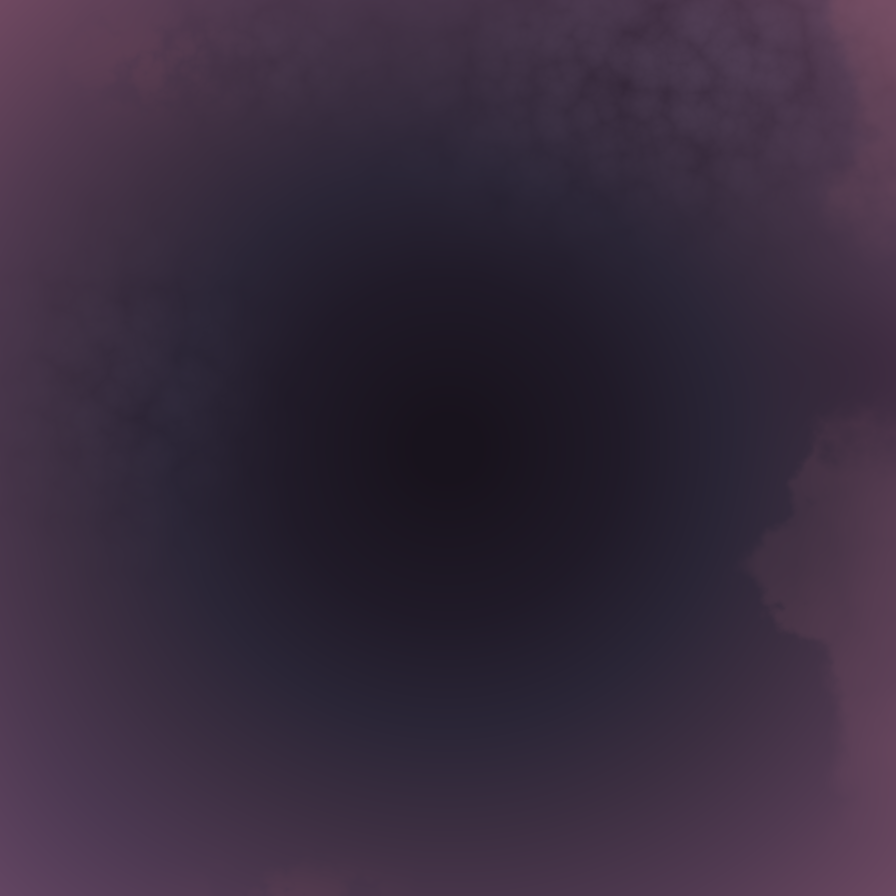
Write a WebGL 1 fragment shader that draws this background.

```glsl
precision highp float;
// Dark violet vignette with dim mauve clouds gathered around its rim.
uniform vec2 u_resolution;

vec2 hash2(vec2 cell) {
  vec2 s = vec2(dot(cell, vec2(127.1, 311.7)), dot(cell, vec2(269.5, 183.3)));
  return fract(sin(s) * 43758.5);
}

// Rounded cellular noise: bright at the cell points, dark between them.
float puffs(vec2 p) {
  vec2 cell = floor(p);
  float nearest = 1.0;
  for (int y = -1; y <= 1; y++) {
    for (int x = -1; x <= 1; x++) {
      vec2 neighbor = cell + vec2(float(x), float(y));
      vec2 offset = neighbor + hash2(neighbor) - p;
      nearest = min(nearest, dot(offset, offset));
    }
  }
  return 1.0 - nearest;
}

float cloudNoise(vec2 p) {
  float sum = 0.0;
  float weight = 0.5;
  for (int i = 0; i < 5; i++) {
    sum += weight * puffs(p);
    p = mat2(1.6, 1.2, -1.2, 1.6) * p + 3.7;
    weight *= 0.5;
  }
  return sum;
}

// Soft elliptical region, 1 at its center.
float patchAt(vec2 p, vec2 center, vec2 size) {
  vec2 d = (p - center) / size;
  return exp(-dot(d, d));
}

float ramp(float from, float to, float x) {
  return clamp((x - from) / (to - from), 0.0, 1.0);
}

// Radial gradient from near black through slate to mauve.
vec3 vignette(float r) {
  vec3 color = mix(vec3(0.094, 0.073, 0.112), vec3(0.125, 0.103, 0.157), ramp(0.03, 0.19, r));
  color = mix(color, vec3(0.165, 0.146, 0.212), ramp(0.19, 0.31, r));
  color = mix(color, vec3(0.235, 0.183, 0.255), ramp(0.31, 0.43, r));
  color = mix(color, vec3(0.315, 0.227, 0.317), ramp(0.43, 0.56, r));
  return mix(color, vec3(0.425, 0.285, 0.385), ramp(0.56, 0.71, r));
}

void main() {
  vec2 uv = gl_FragCoord.xy / u_resolution;
  float r = length(uv - 0.5);
  float billow = cloudNoise(uv * 7.0) - 0.76;
  float wisp = cloudNoise(uv * 19.0 + 5.0) - 0.76;
  vec3 color = vignette(r);

  // Slate haze: broad in the upper right, faint on the left.
  float haze = patchAt(uv, vec2(0.76, 0.92), vec2(0.24, 0.14))
             + 0.5 * patchAt(uv, vec2(0.3, 0.94), vec2(0.1, 0.07))
             + 0.45 * patchAt(uv, vec2(0.14, 0.57), vec2(0.13, 0.16));
  color = mix(color, vec3(0.255, 0.205, 0.285), 0.45 * min(haze, 1.0));
  color += haze * (wisp * 0.13 + billow * 0.05) * vec3(0.9, 0.85, 1.0);
  color -= 0.035 * patchAt(uv, vec2(1.0, 0.59), vec2(0.12, 0.09));

  // Warm cloud banks with billowing edges along the right side.
  vec2 bent = uv + vec2(billow, wisp) * 0.12;
  float bank = 0.93 - 0.11 * patchAt(bent, vec2(0.9, 0.38), vec2(0.3, 0.09));
  float edge = smoothstep(bank - 0.012, bank + 0.025, bent.x);
  float lower = edge * smoothstep(0.57, 0.46, bent.y) * smoothstep(0.02, 0.22, uv.y);
  float upper = edge * smoothstep(0.68, 0.86, bent.y);
  color += vec3(0.052, 0.026, 0.026) * lower * (1.0 + billow);
  color += vec3(0.055, 0.026, 0.018) * upper * (1.0 + billow);

  // Small warm clouds at the upper left and lower edge.
  float warm = patchAt(uv, vec2(0.17, 0.93), vec2(0.08, 0.05))
             + patchAt(uv, vec2(0.33, 0.0), vec2(0.09, 0.035));
  color += vec3(0.035, 0.014, 0.009) * warm * smoothstep(-0.15, 0.12, billow + wisp);

  // Cooler lower left corner and a warmer upper left one.
  color += vec3(-0.035, -0.012, 0.0) * patchAt(uv, vec2(0.0), vec2(0.2));
  color += vec3(0.012, 0.0, -0.005) * patchAt(uv, vec2(0.0, 1.0), vec2(0.25));

  gl_FragColor = vec4(color, 1.0);
}
```
